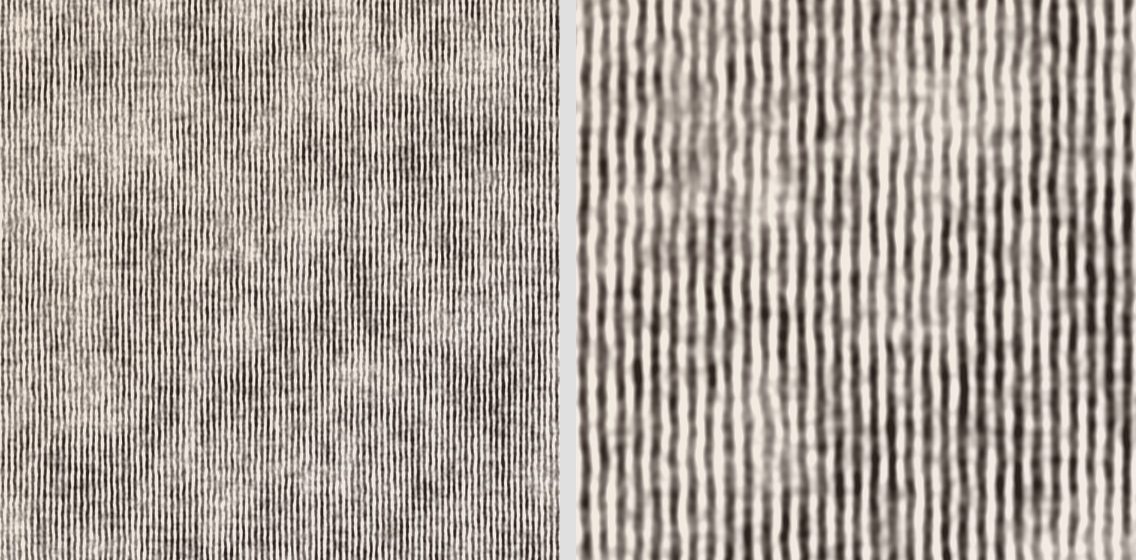
Left, the full canvas; right, a detail of the centre.
A three.js fragment shader for this texture:

```glsl
varying vec2 vUv;

const float TAU = 6.2831853;
const float RIB_COUNT = 93.0;
const float RIB_CONTRAST = 0.44;
const float RIB_WOBBLE = 0.16;
const float RIB_SHARPNESS = 0.2;
const float BASE_TONE = 0.64;
const float PATCH_STRENGTH = 0.21;
const float STREAK_STRENGTH = 0.19;
const float WEFT_STRENGTH = 0.20;
const float LUMP_STRENGTH = 0.26;
const float GRAIN_STRENGTH = 0.26;
const vec3 GAP_COLOR = vec3(0.21, 0.17, 0.15);
const vec3 YARN_COLOR = vec3(0.93, 0.90, 0.875);
const vec3 WARM_TINT = vec3(1.0, 0.985, 0.955);

vec2 gradientAt(vec2 cell) {
  vec3 p = fract(cell.xyx * vec3(0.1031, 0.1030, 0.0973));
  p += dot(p, p.yzx + 33.33);
  float angle = TAU * fract((p.x + p.y) * p.z);
  return vec2(cos(angle), sin(angle));
}

float gradientNoise(vec2 p) {
  vec2 cell = floor(p);
  vec2 f = fract(p);
  vec2 blend = f * f * f * (f * (f * 6.0 - 15.0) + 10.0);
  float a = dot(gradientAt(cell), f);
  float b = dot(gradientAt(cell + vec2(1.0, 0.0)), f - vec2(1.0, 0.0));
  float c = dot(gradientAt(cell + vec2(0.0, 1.0)), f - vec2(0.0, 1.0));
  float d = dot(gradientAt(cell + 1.0), f - 1.0);
  return mix(mix(a, b, blend.x), mix(c, d, blend.x), blend.y);
}

float fractalNoise(vec2 p) {
  float sum = 0.0;
  float weight = 1.0;
  for (int i = 0; i < 3; i++) {
    sum += weight * gradientNoise(p);
    p = p * 2.03 + 17.3;
    weight *= 0.6;
  }
  return sum;
}

// Pale vertical ridges with nearly straight dark gaps
float ribProfile(vec2 uv, float wear) {
  float wander = gradientNoise(uv * vec2(55.0, 48.0) + 5.7);
  wander += 1.5 * gradientNoise(uv * vec2(9.0, 5.0) + 61.2);
  float phase = uv.x * RIB_COUNT + wander * RIB_WOBBLE * (1.0 + wear);
  float wave = cos(TAU * phase);
  return wave + RIB_SHARPNESS * wave * (1.0 - wave * wave);
}

void main() {
  vec2 uv = vUv;

  // Broad wear, strongest toward the upper left
  float patches = fractalNoise(uv * vec2(8.0, 7.0) + 23.4);
  float fade = smoothstep(0.5, 1.8, uv.y + 1.0 - uv.x);
  float wear = smoothstep(-0.15, 0.6, patches + 0.35 * (fade - 0.4));

  // Lengthwise streaks and fine crosswise threads
  float streak = fractalNoise(uv * vec2(30.0, 6.0) + 8.1);
  float weft = gradientNoise(uv * vec2(18.0, 85.0) + 41.6);
  weft += 0.6 * gradientNoise(uv * vec2(48.0, 150.0) + 90.3);

  // Uneven pile along each rib
  float lumps = gradientNoise(uv * vec2(RIB_COUNT, 58.0) + 3.8);
  float grain = gradientNoise(uv * vec2(200.0, 140.0) + 77.5);

  float contrast = RIB_CONTRAST * mix(1.1, 0.6, wear);
  contrast *= 1.0 + 0.7 * gradientNoise(uv * vec2(34.0, 36.0) + 12.9);

  float tone = BASE_TONE + contrast * ribProfile(uv, wear);
  tone += PATCH_STRENGTH * patches + STREAK_STRENGTH * streak;
  tone += WEFT_STRENGTH * weft + LUMP_STRENGTH * lumps;
  tone += GRAIN_STRENGTH * grain + 0.06 * (fade - 0.4);

  vec3 color = mix(GAP_COLOR, YARN_COLOR, clamp(tone, -0.05, 1.03));
  color *= mix(vec3(1.0), WARM_TINT, fade);
  gl_FragColor = vec4(color, 1.0);
}
```
